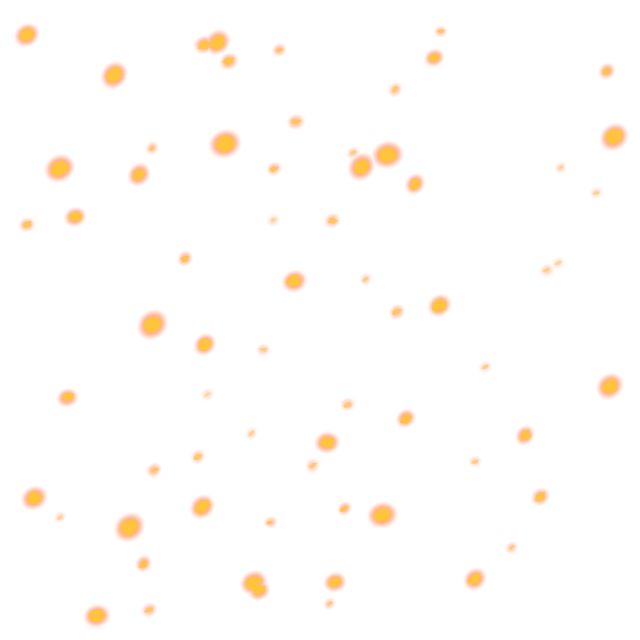
Give the GLSL for this pattern, as a three.js fragment shader.

```glsl
// Scattered amber grains with soft coral halos on white.
// A jittered grid places the grains; each is a tilted ellipse whose sharp core
// is frayed by streaky value noise and whose halo fades smoothly outward.

varying vec2 vUv;

const float GRID = 12.0;
const float DENSITY = 0.57;
const vec3 PAPER = vec3(1.0);
const vec3 CORAL = vec3(1.0, 0.69, 0.57);
const vec3 AMBER = vec3(1.0, 0.77, 0.23);

float hash(vec2 p, float seed) {
  return fract(sin(dot(p, vec2(127.1, 311.7)) + seed * 74.7) * 43758.5453);
}

float valueNoise(vec2 p, float seed) {
  vec2 i = floor(p);
  vec2 f = fract(p);
  f = f * f * (3.0 - 2.0 * f);
  float low = mix(hash(i, seed), hash(i + vec2(1.0, 0.0), seed), f.x);
  float high = mix(hash(i + vec2(0.0, 1.0), seed), hash(i + 1.0, seed), f.x);
  return mix(low, high, f.y);
}

vec2 rotate(vec2 p, float angle) {
  float c = cos(angle);
  float s = sin(angle);
  return vec2(c * p.x + s * p.y, c * p.y - s * p.x);
}

// Soft coverage of the halo, full near the core and zero at the outer radius.
float haloMask(vec2 p, float size) {
  float outer = mix(0.0115, 0.027, size);
  float inner = mix(0.001, 0.0125, size);
  float d = length(p * vec2(0.92, 1.08));
  return 1.0 - smoothstep(inner, outer, d);
}

// Crisp coverage of the core; small cores are thinner and more ragged.
float coreMask(vec2 p, vec2 streakPoint, float size) {
  vec2 axes = mix(vec2(0.0048, 0.0022), vec2(0.0148, 0.0122), size);
  float streak = valueNoise(streakPoint * vec2(130.0, 400.0), 3.0) - 0.5;
  float ragged = mix(1.1, 0.25, size);
  float d = (length(p / axes) - 1.0 + streak * ragged) * axes.y;
  return 1.0 - smoothstep(-0.0009, 0.0009, d);
}

// Returns halo and core coverage of the grain that belongs to one cell.
vec2 grain(vec2 uv, vec2 cell) {
  vec2 jitter = vec2(hash(cell, 1.0), hash(cell, 2.0));
  vec2 center = (cell + mix(vec2(0.06), vec2(0.94), jitter)) / GRID;
  vec2 inside = step(vec2(0.026), center) * step(center, vec2(0.966));
  float present = step(hash(cell, 4.0), DENSITY) * inside.x * inside.y;

  float size = pow(hash(cell, 5.0), 1.6);
  float strength = clamp(0.35 + size * 1.3 + hash(cell, 6.0) * 0.4, 0.4, 1.0);
  float tilt = mix(0.1, 1.0, hash(cell, 7.0));

  vec2 p = uv - center;
  float halo = haloMask(rotate(p, tilt), size);
  float core = coreMask(rotate(p, tilt * 0.8), rotate(uv, 0.3), size);
  return vec2(halo, core) * strength * present;
}

void main() {
  vec2 home = floor(vUv * GRID);
  vec2 cover = vec2(0.0);

  // Neighbouring cells may reach into this one.
  for (int y = -1; y <= 1; y++) {
    for (int x = -1; x <= 1; x++) {
      cover = max(cover, grain(vUv, home + vec2(float(x), float(y))));
    }
  }

  vec3 color = mix(PAPER, CORAL, cover.x);
  color = mix(color, AMBER, cover.y);
  gl_FragColor = vec4(color, 1.0);
}
```
